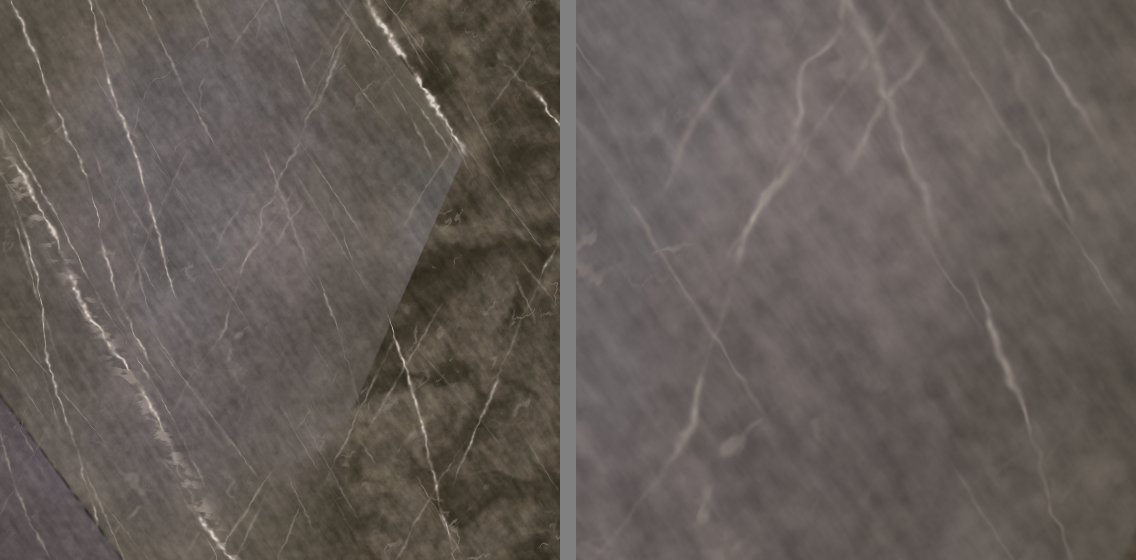
Left, the full canvas; right, a detail of the centre.
This texture is drawn by a Shadertoy shader. Its source:

```glsl
// Brown-grey marble slabs with pale slanting veins, hairline cracks and a dark panel.

float hash(vec2 p) {
    vec3 q = fract(p.xyx * vec3(0.1031, 0.1030, 0.0973));
    q += dot(q, q.yzx + 33.33);
    return fract((q.x + q.y) * q.z);
}

float noise(vec2 p) {
    vec2 i = floor(p), f = fract(p);
    f = f * f * (3.0 - 2.0 * f);
    return mix(mix(hash(i), hash(i + vec2(1, 0)), f.x),
               mix(hash(i + vec2(0, 1)), hash(i + vec2(1, 1)), f.x), f.y);
}

float fbm(vec2 p) {
    float sum = 0.0, amp = 0.5;
    for (int i = 0; i < 5; i++) {
        sum += amp * noise(p);
        p = mat2(0.8, 0.6, -0.6, 0.8) * p * 2.03 + 17.0;
        amp *= 0.5;
    }
    return sum / 0.97;
}

// Coordinates along and across a direction; across is positive on its right.
vec2 frame(vec2 p, vec2 dir) {
    return vec2(dot(p, dir), dir.y * p.x - dir.x * p.y);
}

float rightOf(vec2 p, vec2 a, vec2 b) {
    return frame(p - a, normalize(b - a)).y;
}

// Gritty line from a to b with a slight bend, uneven width and gaps.
float vein(vec2 p, vec2 a, vec2 b, float width, float wander, float seed) {
    float len = distance(a, b);
    vec2 q = frame(p - a, (b - a) / len);
    if (q.x < 0.0 || q.x > len || abs(q.y) > wander + width * 5.0) return 0.0;
    float bend = noise(vec2(q.x * 5.0, seed)) - 0.5;
    float kink = noise(vec2(q.x * 32.0, seed + 5.0)) - 0.5;
    float jitter = noise(vec2(q.x * 110.0, seed + 7.0)) - 0.5;
    float across = q.y + wander * (bend + 0.25 * kink) + width * 1.1 * jitter;
    float w = width * mix(0.35, 1.45, noise(vec2(q.x * 38.0, seed + 9.0)));
    float ends = smoothstep(0.0, 0.05, q.x) * (1.0 - smoothstep(len - 0.05, len, q.x));
    float gaps = mix(0.3, 1.0, smoothstep(0.2, 0.65, noise(vec2(q.x * 24.0, seed + 13.0))));
    float grit = mix(0.45, 1.1, noise(p * 190.0 + seed));
    return ends * gaps * grit * exp(-across * across / (w * w));
}

// Family of loose veins sharing one rough direction.
float scatteredVeins(vec2 p, int count, float angle, float width, float wander, float seed) {
    float sum = 0.0;
    for (int i = 0; i < count; i++) {
        vec2 id = vec2(float(i) * 3.7, seed);
        vec2 centre = vec2(hash(id), hash(id + 11.0));
        float turn = angle + 0.22 * (hash(id + 23.0) - 0.5);
        vec2 reach = mix(0.05, 0.19, hash(id + 31.0)) * vec2(cos(turn), sin(turn));
        float strength = mix(0.35, 1.0, hash(id + 43.0));
        sum = max(sum, strength * vein(p, centre - reach, centre + reach, width, wander, seed + float(i) * 7.0));
    }
    return sum;
}

// Short crooked wisps where warped noise crosses its middle value.
float wisps(vec2 p, float scale, float thickness) {
    vec2 q = frame(p, vec2(0.5, 0.866)) * vec2(0.7, 1.3) * scale;
    q += 1.3 * vec2(fbm(q * 1.7), fbm(q * 1.7 + 40.0));
    float ridge = abs(noise(q) - 0.5);
    float patches = smoothstep(0.48, 0.68, fbm(p * scale * 0.9 + 71.0));
    float broken = smoothstep(0.3, 0.7, noise(p * 75.0));
    return (1.0 - smoothstep(0.0, thickness, ridge)) * patches * broken;
}

vec3 lightStone(vec2 p, float grain) {
    const vec3 olive = vec3(0.358, 0.330, 0.290);
    const vec3 mauve = vec3(0.413, 0.379, 0.377);
    const vec3 steel = vec3(0.400, 0.385, 0.390);
    float cool = 1.0 - smoothstep(0.08, 0.42, distance(p * vec2(1.0, 0.55), vec2(0.37, 0.29)));
    vec3 stone = mix(olive, mauve, clamp(cool + 1.2 * (fbm(p * 4.0) - 0.5), 0.0, 1.0));
    stone = mix(stone, steel, 0.5 * smoothstep(0.48, 0.68, fbm(p * 3.5 + 8.0)));
    float cloud = fbm(p * 7.0 + 20.0) - 0.5;
    return stone * (1.03 + 0.40 * cloud + 0.52 * grain);
}

vec3 darkStone(vec2 p, float grain) {
    const vec3 umber = vec3(0.225, 0.198, 0.152);
    const vec3 taupe = vec3(0.385, 0.350, 0.300);
    float blotch = fbm(p * 15.0 + 2.5 * fbm(p * 11.0 + 3.0));
    return mix(umber, taupe, smoothstep(0.18, 0.82, blotch)) * (1.0 + 0.8 * grain);
}

void mainImage(out vec4 fragColor, in vec2 fragCoord) {
    vec2 p = fragCoord / iResolution.xy;

    // Brushed grain running down to the right
    vec2 brushed = frame(p, normalize(vec2(0.56, -0.83)));
    float grain = 0.55 * fbm(brushed * vec2(22.0, 105.0)) + 0.45 * fbm(p * 95.0) - 0.5;

    // Slabs: pale body, dark right panel, bluish lower left corner
    vec2 corner = vec2(0.833, 0.732);
    float panelSide = max(rightOf(p, vec2(0.60, 0.20), corner), rightOf(p, corner, vec2(0.64, 1.0)));
    float blur = mix(0.12, 0.002, smoothstep(0.08, 0.30, p.y));
    float panel = smoothstep(-blur, blur, panelSide);
    vec3 color = mix(lightStone(p, grain), darkStone(p, grain), panel);
    float cornerSide = rightOf(p, vec2(0.22, 0.0), vec2(0.0, 0.295));
    float slab = 1.0 - smoothstep(-0.002, 0.002, cornerSide);
    color *= mix(vec3(1.0), vec3(0.95, 0.94, 1.07), slab);
    color *= 1.0 - 0.5 * exp(-pow(cornerSide / 0.003, 2.0)) * noise(p * 90.0);

    // Principal veins
    vec2 mainTop = vec2(-0.03, 0.79), mainFoot = vec2(0.44, -0.04);
    float bold = vein(p, mainTop, mainFoot, 0.0042, 0.030, 1.0);
    bold = max(bold, 0.65 * vein(p, mainTop + vec2(0.01, 0.02), vec2(0.38, 0.12), 0.0022, 0.014, 17.0));
    bold = max(bold, 1.1 * vein(p, vec2(0.64, 1.02), corner + vec2(0.010, -0.025), 0.0052, 0.010, 2.0));
    bold = max(bold, 0.5 * vein(p, vec2(0.59, 1.02), corner + vec2(-0.01, -0.02), 0.0024, 0.010, 23.0));
    bold = max(bold, vein(p, vec2(0.89, 0.92), vec2(1.03, 0.71), 0.0042, 0.040, 3.0));
    bold = max(bold, 0.8 * vein(p, vec2(0.14, 1.05), vec2(0.32, 0.45), 0.0027, 0.020, 4.0));
    bold = max(bold, 0.75 * vein(p, vec2(0.01, 1.05), vec2(0.27, 0.33), 0.0028, 0.022, 5.0));
    bold = max(bold, 0.75 * vein(p, vec2(0.00, 0.72), vec2(0.18, 0.04), 0.0026, 0.022, 6.0));
    bold = max(bold, 0.85 * vein(p, vec2(0.69, 0.46), vec2(0.83, -0.05), 0.0028, 0.016, 7.0));
    bold = max(bold, 0.65 * vein(p, vec2(1.02, 0.60), vec2(0.80, 0.12), 0.0025, 0.024, 8.0));
    bold = max(bold, 0.45 * vein(p, vec2(0.62, 1.00), vec2(0.31, 0.22), 0.0028, 0.050, 9.0));

    // Crumbled calcite beside the widest vein
    float beside = rightOf(p, mainTop, mainFoot) - 0.004;
    float crumble = exp(-pow(beside / 0.016, 2.0)) * smoothstep(0.50, 0.68, fbm(p * vec2(38.0, 75.0)));

    // Loose veins, hairlines and wisps
    float fine = scatteredVeins(p, 18, -1.20, 0.0024, 0.016, 61.0);
    fine = max(fine, 0.85 * scatteredVeins(p, 36, -0.98, 0.0017, 0.004, 137.0));
    fine = max(fine, 0.80 * scatteredVeins(p, 20, 1.05, 0.0023, 0.020, 211.0));
    fine = max(fine, mix(0.45, 0.60, panel) * wisps(p, 9.0, 0.035));
    fine = max(fine, mix(0.15, 0.50, panel) * wisps(p + 3.0, 19.0, 0.06));

    const vec3 paleVein = vec3(0.635, 0.590, 0.550);
    const vec3 whiteVein = vec3(0.86, 0.81, 0.77);
    color = mix(color, paleVein, clamp(0.80 * fine + 0.70 * crumble, 0.0, 1.0));
    color = mix(color, mix(paleVein, whiteVein, min(bold, 1.0)), clamp(1.15 * bold, 0.0, 1.0));
    fragColor = vec4(color, 1.0);
}
```
